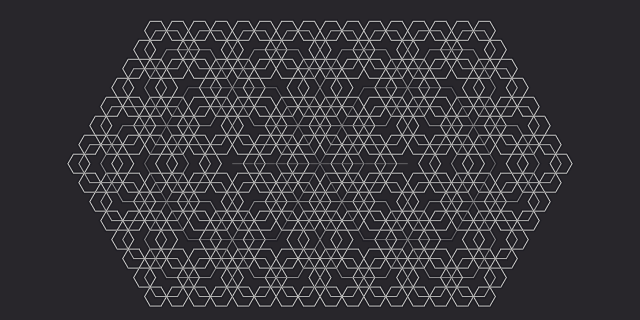
This pattern is drawn by a Shadertoy shader. Its source:

```glsl
const float APOTHEM = 0.8660254;

// Flat-topped hexagon norm: equals r * APOTHEM on a hexagon of radius r
float hexNorm(vec2 p) {
    p = abs(p);
    return max(p.y, p.x * APOTHEM + p.y * 0.5);
}

// Box-filtered coverage of a thin stroke at signed distance d
float stroke(float d, float pixel) {
    const float halfWidth = 0.021;
    return (clamp(d + 0.5 * pixel, -halfWidth, halfWidth)
          - clamp(d - 0.5 * pixel, -halfWidth, halfWidth)) / pixel;
}

// Larger hexagons get fainter outlines
void addHexagon(vec2 p, float radius, float pixel, inout float ink, inout float nearest) {
    float d = hexNorm(p) - radius * APOTHEM;
    ink = max(ink, stroke(d, pixel) / (1.0 + 0.4 * radius));
    nearest = min(nearest, abs(d));
}

vec2 corner(int i) {
    float angle = float(i) * 1.0471976;
    return vec2(cos(angle), sin(angle));
}

// A hexagon and all its descendants fit inside twice its radius
bool outside(vec2 p, float radius) {
    return hexNorm(p) > 2.0 * radius * APOTHEM + 0.2;
}

void mainImage(out vec4 fragColor, in vec2 fragCoord) {
    const float cell = 0.0685;
    vec2 uv = fragCoord / iResolution.y;
    vec2 p = (uv - vec2(0.5 * iResolution.x / iResolution.y, 0.4885)) / cell;
    float pixel = 1.0 / (iResolution.y * cell);

    // Faint axis joining the two root centres
    float axisEnds = smoothstep(0.5 * pixel, -0.5 * pixel, abs(p.x) - 4.0);
    float ink = 0.3 * stroke(p.y, pixel) * axisEnds;
    float nearest = 1.0;

    // Each hexagon carries half-sized hexagons on its corners
    for (int side = -1; side <= 1; side += 2) {
        vec2 root = p - vec2(4.0 * float(side), 0.0);
        if (outside(root, 4.0)) continue;
        addHexagon(root, 4.0, pixel, ink, nearest);
        for (int i = 0; i < 6; i++) {
            vec2 large = root - 4.0 * corner(i);
            if (outside(large, 2.0)) continue;
            addHexagon(large, 2.0, pixel, ink, nearest);
            for (int j = 0; j < 6; j++) {
                vec2 medium = large - 2.0 * corner(j);
                if (outside(medium, 1.0)) continue;
                addHexagon(medium, 1.0, pixel, ink, nearest);
                for (int k = 0; k < 6; k++)
                    addHexagon(medium - corner(k), 0.5, pixel, ink, nearest);
            }
        }
    }

    // Charcoal ground, slightly darker beside the lines
    vec3 ground = vec3(0.155, 0.15, 0.17);
    vec3 shade = vec3(0.115, 0.11, 0.135);
    vec3 color = mix(ground, shade, 1.0 - smoothstep(0.06, 0.12, nearest));
    color = mix(color, vec3(1.0, 1.0, 0.98), ink);
    fragColor = vec4(color, 1.0);
}
```
